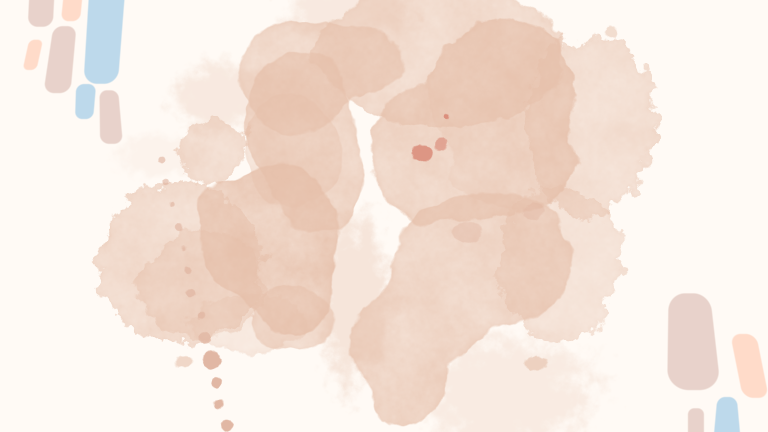
Give the GLSL for this background, as a Shadertoy shader.

```glsl
const vec3 PAPER   = vec3(1.0, 0.98, 0.96);
const vec3 PIGMENT = vec3(0.90, 0.75, 0.665);
const vec3 DROP    = vec3(0.87, 0.69, 0.61);
const vec3 CORAL   = vec3(0.86, 0.56, 0.49);
const vec3 BLUE    = vec3(0.74, 0.85, 0.92);
const vec3 MAUVE   = vec3(0.91, 0.825, 0.795);
const vec3 PEACH   = vec3(1.0, 0.86, 0.79);
const float WOBBLE = 6.0;   // broad bending of wash edges
const float FRAY   = 7.0;   // fine tearing of ragged edges
const float MOTTLE = 0.45;  // uneven pigment inside a wash
const float RIM    = 0.13;  // pigment gathered at a drying edge
const float BLEND  = 3.0;   // rounding where two blots join

// Shared state; lengths are percent of the canvas height
vec2 p;
vec3 col;
float wobble, fray, mottle, pixel;

float hash(vec2 v) {
    vec3 q = fract(vec3(v.xyx) * 0.1031);
    q += dot(q, q.yzx + 33.33);
    return fract((q.x + q.y) * q.z);
}
float noise(vec2 v) {
    vec2 i = floor(v), f = fract(v);
    f *= f * (3.0 - 2.0 * f);
    return mix(mix(hash(i), hash(i + vec2(1, 0)), f.x),
               mix(hash(i + vec2(0, 1)), hash(i + 1.0), f.x), f.y);
}
float fbm(vec2 v) {
    float sum = 0.0, amp = 0.5;
    for (int i = 0; i < 5; i++, amp *= 0.5) {
        sum += amp * noise(v);
        v = mat2(1.6, 1.2, -1.2, 1.6) * v + 5.3;
    }
    return sum;
}
// Ellipse distance from centre x, y and radii w, h
float blot(float x, float y, float w, float h) {
    return (length((p - vec2(x, y)) / vec2(w, h)) - 1.0) * min(w, h);
}
float join(float a, float b) {
    float h = max(BLEND - abs(a - b), 0.0);
    return min(a, b) - 0.25 * h * h / BLEND;
}
void paint(vec3 tint, float alpha, float d, float soft) {
    col = mix(col, tint, clamp(alpha, 0.0, 1.0) * (1.0 - smoothstep(-soft, soft, d)));
}
// Watercolour layer with a darker drying rim
void wash(float d, float strength, float ragged) {
    d += wobble * (1.0 - 0.5 * ragged) + fray * ragged;
    float rim = RIM * exp(-2.0 * abs(d));
    paint(PIGMENT, strength * (1.0 + MOTTLE * mottle) + rim, d, max(pixel, 0.3));
}
// Faint stain without a hard edge
void haze(float x, float y, float w, float h, float strength) {
    float d = blot(x, y, w, h) / min(w, h);
    paint(PIGMENT, strength, d + 0.1 + 0.12 * fray, 0.3);
}
void spot(float x, float y, float w, float h, vec3 tint, float alpha) {
    paint(tint, alpha, blot(x, y, w, h) + 0.25 * fray, pixel);
}
// Leaning rounded bar; taper widens or narrows its top
void pebble(float x, float y, float w, float h, float lean, float taper, vec3 tint) {
    vec2 q = p - vec2(x, y);
    q.x -= lean * q.y;
    w *= 1.0 + taper * clamp(q.y / h, -1.0, 1.0);
    q = abs(q) - vec2(w, h) + 0.8 * w;
    paint(tint, 1.0, length(max(q, 0.0)) + min(max(q.x, q.y), 0.0) - 0.8 * w, pixel);
}
void mainImage(out vec4 fragColor, in vec2 fragCoord) {
    pixel = 100.0 / iResolution.y;
    p = fragCoord * pixel;
    wobble = WOBBLE * (fbm(p * 0.09) - 0.48);
    fray = FRAY * (fbm(p * 0.4 + 7.0) - 0.48);
    mottle = fbm(p * 0.16 + 30.0) + 0.5 * fbm(p * 0.9) - 0.72;
    col = PAPER;
    // Pale stains underneath
    haze(81.0, 97.0, 15.0, 6.0, 0.28);
    haze(51.0, 77.0, 11.0, 9.0, 0.28);
    haze(37.0, 64.0, 11.0, 5.0, 0.12);
    haze(82.0, 31.0, 9.0, 21.0, 0.36);
    haze(117.0, 9.0, 22.0, 14.0, 0.25);
    // Left cloud, from pale fringe to dark heart
    wash(blot(42.0, 38.6, 19.5, 18.5), 0.5, 0.8);
    wash(blot(56.0, 25.5, 14.0, 7.0), 0.3, 0.4);
    wash(blot(47.0, 34.0, 15.0, 13.0), 0.4, 0.6);
    wash(blot(50.0, 65.5, 8.5, 7.5), 0.48, 0.7);
    wash(join(blot(69.5, 82.0, 14.0, 12.5), blot(81.0, 86.0, 14.0, 8.0)), 0.56, 0.1);
    wash(join(blot(69.5, 71.0, 13.4, 15.7), blot(74.0, 59.0, 10.7, 13.0)), 0.6, 0.05);
    wash(blot(67.5, 65.0, 11.5, 13.0), 0.35, 0.05);
    wash(blot(67.0, 26.5, 9.7, 7.5), 0.5, 0.1);
    wash(join(blot(62.0, 45.5, 16.2, 16.5), blot(67.0, 35.0, 10.5, 12.0)), 0.72, 0.05);
    // Upper right cloud
    wash(blot(137.0, 71.0, 15.0, 20.5), 0.45, 0.8);
    wash(blot(102.0, 87.0, 28.0, 17.0), 0.52, 0.3);
    float crown = join(blot(116.0, 78.0, 17.0, 18.0), blot(118.0, 64.0, 15.0, 12.0));
    float cheek = join(blot(97.0, 64.0, 11.7, 16.0), blot(109.0, 61.0, 18.0, 12.0));
    wash(join(crown, cheek), 0.6, 0.2);
    wash(crown, 0.2, 0.3);
    // Lower right cloud
    wash(blot(130.0, 39.0, 14.5, 17.5), 0.38, 0.8);
    float foot = join(blot(92.6, 19.0, 11.5, 13.0), blot(93.0, 9.0, 8.5, 8.5));
    foot = join(foot, blot(102.0, 26.0, 12.5, 10.0));
    wash(join(foot, blot(112.0, 39.5, 22.0, 15.5)), 0.6, 0.1);
    // Flecks, then the falling trail of drops
    spot(123.4, 51.0, 2.4, 2.0, DROP, 0.35);
    spot(108.0, 46.3, 3.6, 2.3, DROP, 0.35);
    spot(124.0, 16.0, 2.7, 1.7, PIGMENT, 0.6);
    spot(141.5, 92.6, 1.9, 1.5, PIGMENT, 0.5);
    spot(42.8, 15.9, 2.0, 1.4, PIGMENT, 0.6);
    for (float i = 0.0; i < 13.0; i++) {
        float y = 1.2 + 5.15 * i, r = 1.3 - 0.05 * i + (i == 3.0 ? 0.9 : 0.0);
        spot(52.0 - 0.25 * y + 1.5 * hash(vec2(i, 4)), y, r, r, DROP, i < 4.0 ? 0.9 : 0.6);
    }
    spot(97.7, 64.4, 2.1, 2.1, CORAL, 0.9);
    spot(102.1, 66.4, 1.3, 1.3, CORAL, 0.7);
    spot(103.2, 73.1, 0.6, 0.6, CORAL, 1.0);
    // Corner pebbles
    pebble(9.6, 99.5, 2.9, 5.7, 0.05, 0.0, MAUVE);
    pebble(16.8, 100.0, 2.2, 4.9, 0.1, 0.0, PEACH);
    pebble(24.3, 95.0, 4.1, 14.4, 0.07, 0.03, BLUE);
    pebble(7.6, 87.3, 1.6, 3.5, 0.22, 0.0, PEACH);
    pebble(14.1, 86.2, 2.9, 7.75, 0.12, -0.08, MAUVE);
    pebble(19.7, 76.5, 2.2, 4.05, 0.06, 0.05, BLUE);
    pebble(25.5, 72.9, 2.4, 6.2, -0.05, -0.1, MAUVE);
    pebble(160.1, 20.9, 5.5, 11.2, -0.05, -0.13, MAUVE);
    pebble(173.5, 15.3, 3.0, 7.4, -0.2, 0.0, PEACH);
    pebble(161.1, 0.0, 1.85, 5.5, 0.0, 0.0, MAUVE);
    pebble(168.3, 2.0, 2.8, 6.1, 0.0, -0.2, BLUE);
    fragColor = vec4(col, 1.0);
}
```
